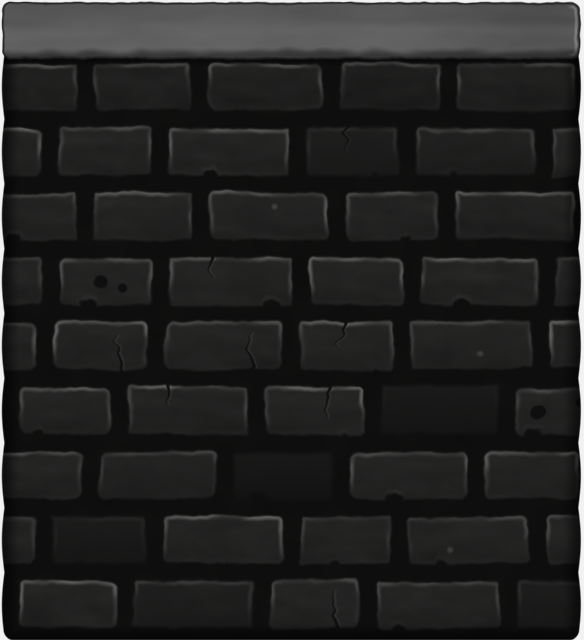
Reproduce this texture procedurally as a WebGL 1 fragment shader.

```glsl
precision highp float;
// Dark weathered brick wall: nine staggered courses under a grey coping stone.
uniform vec2 u_resolution;

vec2 hash2(vec2 p) {
  return fract(sin(vec2(dot(p, vec2(127.1, 311.7)), dot(p, vec2(269.5, 183.3)))) * 43758.5);
}

// Gradient noise, roughly -0.7 to 0.7
float noise(vec2 p) {
  vec2 i = floor(p), f = fract(p), u = f * f * (3.0 - 2.0 * f), e = vec2(1.0, 0.0);
  float a = dot(hash2(i) * 2.0 - 1.0, f);
  float b = dot(hash2(i + e) * 2.0 - 1.0, f - e);
  float c = dot(hash2(i + e.yx) * 2.0 - 1.0, f - e.yx);
  float d = dot(hash2(i + 1.0) * 2.0 - 1.0, f - 1.0);
  return mix(mix(a, b, u.x), mix(c, d, u.x), u.y);
}

float roundBox(vec2 p, vec2 halfSize, float r) {
  vec2 q = abs(p) - halfSize + r;
  return length(max(q, 0.0)) + min(max(q.x, q.y), 0.0) - r;
}

// Position of the i-th vertical joint: short and long bricks alternate,
// upper courses stagger by turns and lower ones step in threes
float joint(float i, float row) {
  float start = row < 4.0 ? 0.135 - 0.057 * mod(row, 2.0) : 0.066 - 0.049 * mod(row - 1.0, 3.0);
  float jitter = 0.01 * (hash2(vec2(i + 7.0, row + 3.0)).x - 0.5);
  return start + 0.194 * i - 0.0195 * mod(i, 2.0) + jitter;
}

vec3 courses(vec2 p, float aa) {
  // Find the course and the brick between its two joints
  float row = clamp(floor((p.y - 0.0848) / 0.1012), 0.0, 8.0);
  float i = floor((p.x - joint(0.0, row)) / 0.194);
  if (p.x < joint(i, row)) i -= 1.0;
  else if (p.x > joint(i + 1.0, row)) i += 1.0;
  float left = joint(i, row), right = joint(i + 1.0, row);
  vec2 id = vec2(i + 11.0, row + 5.0);
  vec2 h = hash2(id), k = hash2(id + 31.0), m = hash2(id + 67.0);

  // Uneven, slightly tilted outline
  vec2 size = vec2((right - left) * 0.5 - 0.0125, 0.0375 + 0.002 * k.x);
  vec2 q = vec2(p.x - (left + right) * 0.5, 0.1354 + 0.1012 * row - p.y);
  q.y += q.x * (k.y - 0.5) * 0.04 + 0.003 * (m.x - 0.5);
  q.x += q.y * (m.y - 0.5) * 0.12;
  q += 0.005 * vec2(noise(p * 30.0), noise(p * 25.0 + 9.0));
  float d = roundBox(q, size, 0.004 + 0.009 * h.y) + 0.0022 * noise(p * 75.0);

  // Bites out of the lower edge
  vec2 bite = vec2((k.x - 0.5) * 1.4 * size.x, -size.y);
  float biteR = 0.01 * smoothstep(0.35, 0.9, m.x);
  d = max(d, biteR - length((q - bite) * vec2(0.8, 1.0)) + 0.004 * noise(p * 100.0));

  // Painted face: soft strokes, some bricks almost sunk in shadow
  float strength = smoothstep(0.04, 0.35, h.x);
  float strokes = noise(p * vec2(14.0, 48.0) + h * 9.0) + 0.5 * noise(p * vec2(45.0, 75.0));
  float face = mix(0.085, 0.132, strength) + 0.024 * strokes * strength;
  face += 0.012 * q.y / size.y - 0.012 * (1.0 - smoothstep(0.0, 0.6, row));

  // Broken light rim along the top and upper sides, with a soft inner glow
  float t = -d;
  float rim = smoothstep(-0.0005, 0.003, t) * (1.0 - smoothstep(0.0035, 0.0105, t));
  rim *= smoothstep(-1.1, 0.5, q.y / size.y);
  rim *= 0.25 + 0.75 * smoothstep(-0.3, 0.25, noise(p * vec2(18.0, 25.0) + 40.0));
  face += rim * strength * mix(0.1, 0.24, k.y);

  // Jagged crack running in from the top or bottom edge
  float side = m.y > 0.5 ? 1.0 : -1.0;
  float depth = (size.y - q.y * side) / (size.y * (0.7 + 0.9 * h.y));
  float path = q.x - (h.y - 0.5) * size.x - 0.016 * noise(vec2(q.y * 75.0, h.x * 50.0)) - 0.2 * q.y * side;
  float width = 0.0026 * (1.0 - depth);
  float cracked = step(0.72, k.x) * step(depth, 1.0);
  face += 0.04 * cracked * strength * smoothstep(0.003, 0.0, abs(path - 0.004));
  face = mix(face, 0.06, cracked * (1.0 - smoothstep(width - aa, width + aa, abs(path))));

  // A few bricks carry a pair of pits or a pale fleck
  for (int n = 0; n < 2; n++) {
    float s = float(n);
    vec2 spot = size * (hash2(id + 90.0 + s) - 0.5) * 1.1;
    float r = 0.011 - 0.004 * s + 0.003 * noise(p * 70.0);
    face = mix(face, 0.06, step(0.95, m.x) * (1.0 - smoothstep(r - 0.002, r + 0.002, length(q - spot))));
  }
  float fleck = length(q - size * (k - 0.5)) - 0.005;
  face += 0.1 * step(0.92, m.y) * (1.0 - smoothstep(-0.003, 0.002, fleck));

  // Mortar, with softer edges around the sunken bricks
  float soft = mix(0.007, 0.0025, strength) + aa;
  float mortar = 0.056 + 0.008 * noise(p * 20.0);
  float shade = mix(face, mortar, smoothstep(-soft, soft * 0.5, d));
  return shade * vec3(1.0, 1.0, 0.985);
}

vec3 coping(vec2 p, float d) {
  float strokes = noise(p * vec2(7.0, 40.0)) + 0.4 * noise(p * vec2(22.0, 80.0) + 5.0);
  float shade = 0.345 + 0.04 * strokes + 0.04 * smoothstep(0.03, 0.05, p.y + 0.012 * noise(p * 9.0));
  shade -= 0.05 * smoothstep(0.55, 0.9, p.x);
  float lip = smoothstep(0.003, 0.006, -d) * (1.0 - smoothstep(0.007, 0.011, -d));
  shade += 0.14 * lip * smoothstep(0.885, 0.9, p.x);
  shade *= 1.0 - 0.45 * smoothstep(0.073, 0.087, p.y + 0.008 * noise(p * 30.0));
  return vec3(mix(shade, 0.12, smoothstep(-0.005, -0.0005, d)));
}

void main() {
  // Unit height, y measured down from the top
  vec2 uv = gl_FragCoord.xy / u_resolution;
  vec2 p = vec2(uv.x * 0.914, 1.0 - uv.y);
  float aa = 1.0 / u_resolution.y;

  // Wall body with sides that bulge at each course
  float bulge = 0.004 * abs(sin(3.14159 * (p.y - 0.0848) / 0.1012));
  float wall = roundBox(p - vec2(0.456, 0.535), vec2(0.449 + bulge, 0.465), 0.014);
  vec3 body = courses(p, aa) * mix(0.45, 1.0, smoothstep(0.0, 0.03, -wall));
  body *= mix(0.55, 1.0, smoothstep(0.088, 0.108, p.y));

  // Coping stone with a worn edge
  float cap = roundBox(p - vec2(0.456, 0.048), vec2(0.452, 0.0445), 0.014);
  cap += 0.003 * noise(p * vec2(28.0, 40.0)) + 0.0015 * noise(p * 90.0);

  vec3 color = mix(body, vec3(0.95), smoothstep(-aa, aa, max(wall, 0.075 - p.y)));
  color = mix(coping(p, cap), color, smoothstep(-aa, aa, cap));
  gl_FragColor = vec4(color, 1.0);
}
```
